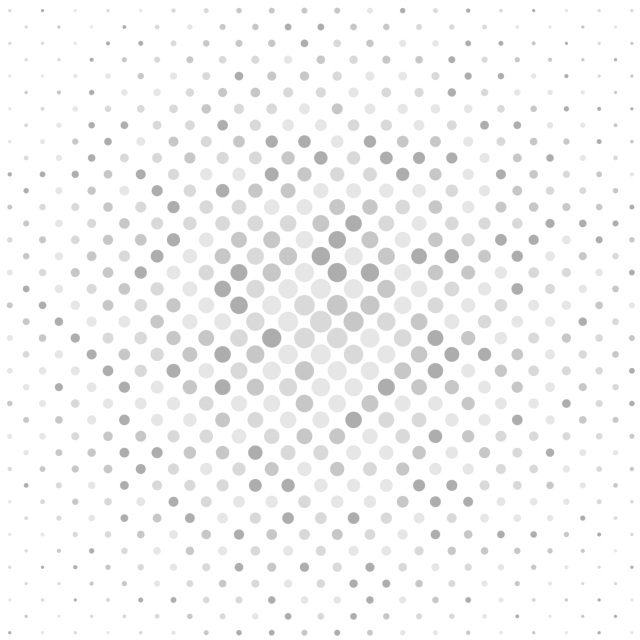
This background is drawn by a three.js fragment shader. Its source:

```glsl
// Halftone of grey dots on a staggered lattice, shrinking away from the middle of a white field.

#define CENTER vec2(0.5013, 0.4974)  // lattice origin and largest dot
#define STEP 0.02558                 // distance between neighbouring rows
#define MAX_RADIUS 0.0170            // dot radius at the center
#define MIN_RADIUS 0.0025            // dot radius in the corners
#define SHRINK 0.0254                // radius lost per unit of distance
#define EDGE 0.0012                  // half width of the soft rim
#define SEED vec2(47.0, 83.0)        // picks the scatter of tones

varying vec2 vUv;

const vec3 PAPER = vec3(1.0);

// Sine-free hash from a lattice cell to 0..1
float hash(vec2 cell) {
  vec3 p = fract(vec3(cell.xyx) * 0.1031);
  p += dot(p, p.yzx + 33.33);
  return fract((p.x + p.y) * p.z);
}

// Four greys, the two pale ones being the most common
float dotTone(float pick) {
  float tone = 0.90;
  tone = mix(tone, 0.85, step(0.31, pick));
  tone = mix(tone, 0.78, step(0.61, pick));
  return mix(tone, 0.68, step(0.81, pick));
}

void main() {
  // Turn the staggered lattice into a square grid and find the nearest dot
  vec2 p = (vUv - CENTER) / STEP;
  vec2 cell = floor(0.5 * vec2(p.x + p.y, p.x - p.y) + 0.5);
  vec2 dotOffset = STEP * vec2(cell.x + cell.y, cell.x - cell.y);

  // Radius falls off evenly with distance from the center
  float radius = max(MAX_RADIUS - SHRINK * length(dotOffset), MIN_RADIUS);
  float dist = length(vUv - CENTER - dotOffset);
  float coverage = 1.0 - smoothstep(radius - EDGE, radius + EDGE, dist);

  vec3 dotColor = vec3(dotTone(hash(cell + SEED)));
  gl_FragColor = vec4(mix(PAPER, dotColor, coverage), 1.0);
}
```
